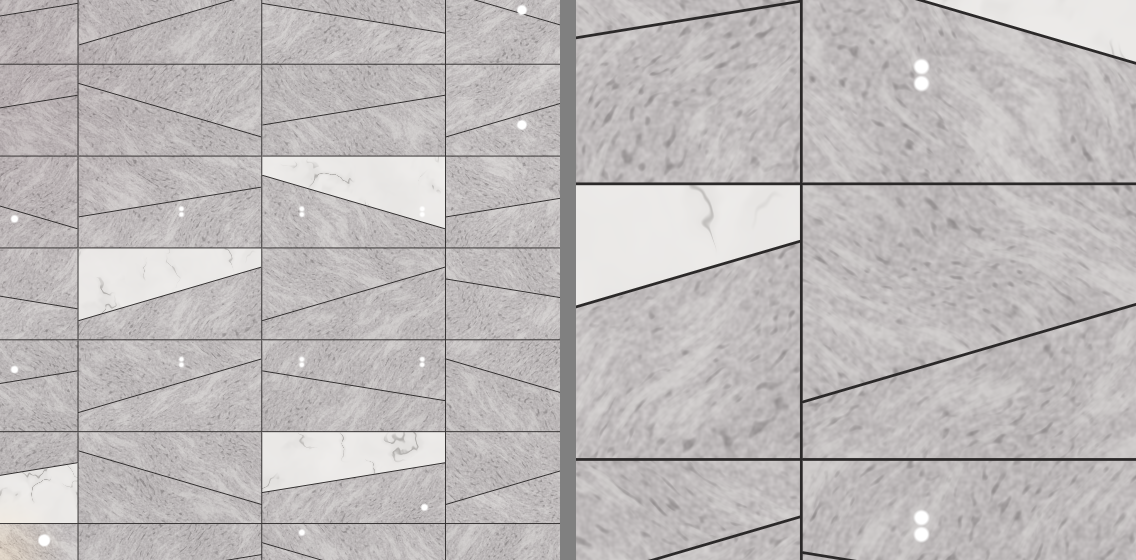
Left, the full canvas; right, a detail of the centre.
Write a WebGL 2 fragment shader that draws this pattern.

```glsl
#version 300 es
precision highp float;
// Wall of grey stone tiles, each cut in two by a slanted joint, with a few marble pieces.
// Cuts follow a four-row cycle; streaks, grain and veins are gradient noise turned per piece,
// and small white lamp reflections lie on top.
uniform vec2 u_resolution;
out vec4 fragColor;

const vec2 TILE = vec2(0.32813, 0.16406);
const vec2 ORIGIN = vec2(-0.1888, -0.0990);
const float JOINT_HALF_WIDTH = 0.00082;
const float STEEP = 0.293;    // cut rise from tile centre to edge, in tile heights
const float GENTLE = 0.163;
const vec4 CUTS[4] = vec4[4](
  vec4(-STEEP, GENTLE, -STEEP, GENTLE), vec4(GENTLE, -STEEP, GENTLE, STEEP),
  vec4(GENTLE, STEEP, -GENTLE, -STEEP), vec4(-GENTLE, STEEP, STEEP, -GENTLE));
// Marble pieces: column, row, side of the cut (1 = above)
const vec3 MARBLE_PIECES[4] = vec3[4](
  vec3(0, 1, 0), vec3(2, 1, 1), vec3(1, 3, 1), vec3(2, 4, 1));
// Single lamps: centre and radius
const vec3 LAMPS[7] = vec3[7](
  vec3(0.026, 0.609, 0.006), vec3(0.026, 0.340, 0.006), vec3(0.932, 0.982, 0.008),
  vec3(0.932, 0.777, 0.008), vec3(0.079, 0.035, 0.010), vec3(0.758, 0.094, 0.0055),
  vec3(0.539, 0.049, 0.005));
const vec2 PAIR_START = vec2(0.324, 0.3535);
const vec2 PAIR_PITCH = vec2(0.215, 0.2685);
const float PAIR_OFFSET = 0.005;
const float PAIR_RADIUS = 0.0038;
const vec3 STONE = vec3(0.745, 0.728, 0.730);
const vec3 STREAK = vec3(0.805, 0.793, 0.790);
const vec3 MARBLE = vec3(0.922, 0.915, 0.908);
const vec3 MARBLE_VEIN = vec3(0.66, 0.65, 0.64);
const vec3 JOINT = vec3(0.17, 0.16, 0.16);

uint hashBits(vec2 p) {
  uvec2 q = uvec2(ivec2(p)) * uvec2(1597334673u, 3812015801u);
  uint h = (q.x ^ q.y) * 1597334673u;
  h = (h ^ (h >> 15)) * 2246822519u;
  return h ^ (h >> 13);
}

float hash(vec2 p) { return float(hashBits(p) >> 8) / 16777216.0; }

float cornerDot(vec2 cell, vec2 offset) {
  float angle = 6.28318 * hash(cell);
  return dot(vec2(cos(angle), sin(angle)), offset);
}

float noise(vec2 p) {
  vec2 i = floor(p), f = p - i;
  vec2 u = f * f * f * (f * (f * 6.0 - 15.0) + 10.0);
  vec2 e = vec2(1, 0);
  return 1.4 * mix(mix(cornerDot(i, f), cornerDot(i + e, f - e), u.x),
    mix(cornerDot(i + e.yx, f - e.yx), cornerDot(i + 1.0, f - 1.0), u.x), u.y);
}

float fbm(vec2 p) {
  float sum = 0.0, amp = 0.55;
  for (int i = 0; i < 4; i++) {
    sum += amp * noise(p);
    p = mat2(1.6, 1.2, -1.2, 1.6) * p + 17.3;
    amp *= 0.55;
  }
  return sum;
}

vec3 stone(vec2 p, vec2 piece) {
  float side = hash(piece + 31.0) < 0.45 ? -1.0 : 1.0;
  float angle = side * mix(0.5, 0.95, hash(piece + 57.0));
  float c = cos(angle), s = sin(angle);
  vec2 q = mat2(c, -s, s, c) * p + 9.0 * vec2(hash(piece), hash(piece + 11.0));
  q += 0.012 * vec2(noise(q * 14.0), noise(q * 14.0 + 40.0));
  // Pale brushed streaks gathered in patches
  float patches = fbm(q * vec2(7.0, 15.0));
  float streak = smoothstep(-0.05, 0.5, fbm(q * vec2(22.0, 85.0)) + 0.6 * patches);
  // Fine grain with dark pits, calmer inside the streaks
  float grain = noise(q * vec2(150.0, 260.0)) + 0.7 * noise(p * 330.0 + 5.0);
  float pits = smoothstep(0.25, 0.85, noise(q * vec2(120.0, 210.0) + 70.0) - 0.4 * patches);
  float calm = mix(1.0, 0.45, streak);
  float tone = 0.055 * grain * calm - 0.13 * pits * calm + 0.025 * patches;
  return mix(STONE, STREAK, streak) + tone + 0.025 * (hash(piece + 83.0) - 0.5);
}

vec3 marble(vec2 p, vec2 piece) {
  vec2 q = p + 5.0 * hash(piece) + 0.03 * vec2(fbm(p * 12.0), fbm(p * 12.0 + 30.0));
  float ridge = abs(fbm(q * vec2(11.0, 8.0)));
  float presence = smoothstep(-0.1, 0.45, noise(q * 15.0 + 8.0));
  float vein = presence * (0.7 * smoothstep(0.035, 0.0, ridge) + 0.15 * smoothstep(0.2, 0.0, ridge));
  return mix(MARBLE + 0.03 * fbm(q * 9.0), MARBLE_VEIN, vein);
}

float lampCoverage(vec2 p, float pixel) {
  float d = 1.0;
  for (int i = 0; i < 7; i++) d = min(d, length(p - LAMPS[i].xy) - LAMPS[i].z);
  // Vertical pairs on a three by two lattice
  vec2 k = clamp(round((p - PAIR_START) / PAIR_PITCH), vec2(0), vec2(2, 1));
  vec2 v = p - PAIR_START - k * PAIR_PITCH;
  d = min(d, length(vec2(v.x, abs(v.y) - PAIR_OFFSET)) - PAIR_RADIUS);
  return 1.0 - smoothstep(-pixel, pixel + 0.001, d);
}

void main() {
  float pixel = 1.0 / min(u_resolution.x, u_resolution.y);
  vec2 p = gl_FragCoord.xy * pixel;
  vec2 grid = (p - ORIGIN) / TILE;
  vec2 tile = floor(grid), f = grid - tile;

  // Slanted cut and the piece it leaves
  float rise = CUTS[int(mod(tile.y, 4.0))][int(mod(tile.x, 4.0))];
  float slope = 2.0 * rise * TILE.y / TILE.x;
  float cut = (f.y - 0.5 - rise * (2.0 * f.x - 1.0)) * TILE.y / sqrt(1.0 + slope * slope);
  float above = step(0.0, cut);
  vec2 piece = vec2(tile.x, tile.y * 2.0 + above);
  bool isMarble = false;
  for (int i = 0; i < 4; i++) isMarble = isMarble || MARBLE_PIECES[i] == vec3(tile, above);
  vec3 color = isMarble ? marble(p, piece) : stone(p, piece);

  // Uneven light: dusky upper left, warm lower left corner
  color -= vec3(0.035, 0.05, 0.045) * smoothstep(0.45, 0.0, length(p - vec2(0.0, 0.82)));
  color += vec3(0.06, 0.03, -0.02) * smoothstep(0.14, 0.0, length(p));

  // Joints and lamps
  vec2 edge = min(f, 1.0 - f) * TILE;
  float d = min(abs(cut), min(edge.x, edge.y));
  color = mix(color, JOINT, clamp((JOINT_HALF_WIDTH - d) / pixel + 0.5, 0.0, 1.0));
  color = mix(color, vec3(1.0), lampCoverage(p, pixel));
  fragColor = vec4(color, 1.0);
}
```
